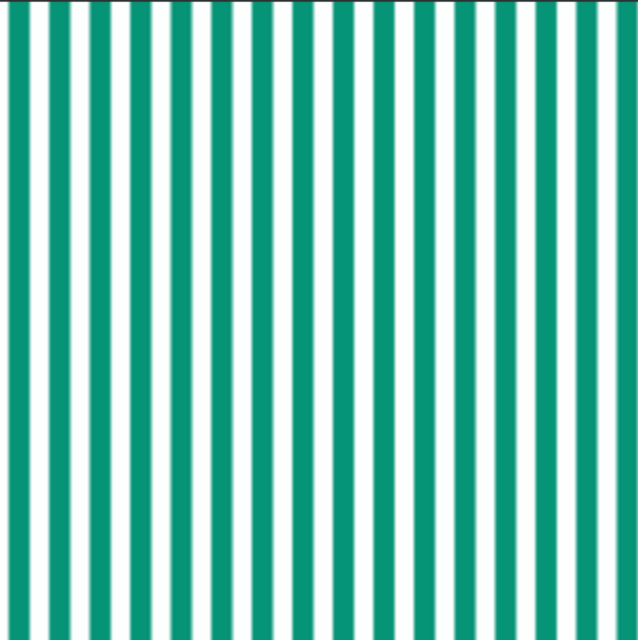
This pattern is drawn by a WebGL 1 fragment shader. Its source:

```glsl
precision highp float;
// Soft-edged vertical green stripes on white, under a thin dark top rule.

uniform vec2 u_resolution;

const float PERIOD = 0.06354;       // stripe spacing, in canvas widths
const float FIRST_CENTER = 0.0301;  // centre of the leftmost stripe
const float HALF_WIDTH = 0.0166;
const float EDGE_BLUR = 0.0047;     // half the width of the soft edge
const float RULE_HEIGHT = 0.0028;   // in canvas heights

const vec3 GREEN = vec3(0.022, 0.58, 0.468);
const vec3 WHITE = vec3(0.992, 1.0, 0.996);
const vec3 RULE_COLOR = vec3(0.17, 0.19, 0.19);

float hash(float n) {
  return fract(sin(n * 12.9898) * 43758.5453);
}

// Coverage that falls smoothly from 1 inside to 0 outside.
float softEdge(float dist, float blur) {
  return 1.0 - smoothstep(-blur, blur, dist);
}

// Faint darker band just inside each stripe edge.
float innerBand(float dist, float offset, float width) {
  float t = (dist + offset) / width;
  return exp(-t * t);
}

vec3 stripes(float x, float pixel) {
  float cell = (x - FIRST_CENTER) / PERIOD + 0.5;
  float id = floor(cell);
  float across = (fract(cell) - 0.5) * PERIOD;
  float dist = abs(across) - HALF_WIDTH;

  // Each side of each stripe is blurred by a slightly different amount.
  float side = step(0.0, across);
  float variation = hash(id * 2.0 + side + 7.0);
  float blur = max(EDGE_BLUR * mix(0.85, 1.15, variation), pixel);

  float shade = innerBand(dist, 0.0065, 0.002) * 0.03 * variation;
  return mix(WHITE, GREEN * (1.0 - shade), softEdge(dist, blur));
}

void main() {
  vec2 uv = gl_FragCoord.xy / u_resolution;
  vec2 pixel = 1.0 / u_resolution;

  vec3 color = stripes(uv.x, pixel.x);

  // Dark rule along the top edge.
  float rule = softEdge(1.0 - uv.y - RULE_HEIGHT, max(0.0015, 0.5 * pixel.y));
  color = mix(color, RULE_COLOR, rule);

  gl_FragColor = vec4(color, 1.0);
}
```
